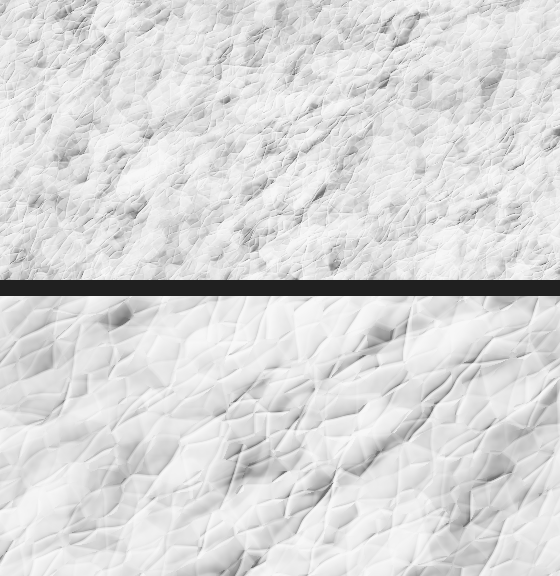
Top: the whole. Bottom: its middle third, enlarged.
Write a Shadertoy shader that draws this texture.

```glsl
// Crumpled white paper lit from the upper left. Three overlapping layers of
// stretched Voronoi facets take their tone from the slope of a gradient-noise
// relief; embossed creases follow their borders, long sharp folds cross them.

#define BASE_TONE 0.864
#define SLOPE_GAIN 0.23
#define FACET_GAIN 0.25
#define FOLD_GAIN 0.15
#define CREASE_GAIN 0.23
#define CREASE_WIDTH 0.0030
#define EDGE_SOFT 0.0020
#define FOLD_ANGLE 0.70
#define SHADOW_SKEW 8.0
#define GRAIN_GAIN 0.022

const vec2 LIGHT = vec2(-0.64, 0.77);

vec2 hash2(vec2 p) {
    vec3 q = fract(p.xyx * vec3(0.1031, 0.1030, 0.0973));
    q += dot(q, q.yzx + 33.33);
    return fract((q.xx + q.yz) * q.zy);
}

mat2 rotation(float a) {
    return mat2(cos(a), -sin(a), sin(a), cos(a));
}

float cornerSlope(vec2 cell, vec2 offset) {
    float a = 6.2832 * hash2(cell + 71.0).x;
    return dot(vec2(cos(a), sin(a)), offset);
}

float gradientNoise(vec2 p) {
    vec2 i = floor(p), f = p - i;
    vec2 u = f * f * f * (f * (f * 6.0 - 15.0) + 10.0);
    vec2 e = vec2(1.0, 0.0);
    float low = mix(cornerSlope(i, f), cornerSlope(i + e, f - e), u.x);
    float high = mix(cornerSlope(i + e.yx, f - e.yx), cornerSlope(i + 1.0, f - 1.0), u.x);
    return mix(low, high, u.y);
}

vec2 alongFolds(vec2 p) {
    return rotation(FOLD_ANGLE) * p * vec2(0.65, 1.25);
}

// Slope of the soft relief across the main fold direction
float reliefSlope(vec2 p) {
    vec2 q = alongFolds(p);
    float slope = 0.0, freq = 2.6;
    for (int k = 0; k < 3; k++) {
        vec2 s = q * freq + 17.0 * float(k + 1);
        float amp = k == 0 ? 0.36 : 0.5;
        slope += amp * (gradientNoise(s) - gradientNoise(s + vec2(0.0, 0.35)));
        freq *= 2.3;
    }
    return slope;
}

// Slope of ridged noise: the light flips sharply along continuous curves
float longFolds(vec2 p) {
    vec2 q = alongFolds(p);
    float slope = 0.0, freq = 4.5;
    for (int k = 0; k < 3; k++) {
        vec2 s = q * freq + 53.0 * float(k + 1);
        float n = gradientNoise(s), soft = 0.003 * freq;
        slope += n / sqrt(n * n + soft * soft) * (n - gradientNoise(s + vec2(0.0, 0.25)));
        freq *= 2.1;
    }
    return slope;
}

float facetTone(vec2 center, vec2 id, float activity) {
    return SLOPE_GAIN * activity * reliefSlope(center)
         + FACET_GAIN * (hash2(id + 5.0).y - 0.5);
}

// One layer of facets: x = flat tone, y = crease relief
vec2 facetLayer(vec2 p, float freq, float angle, float seed, float activity) {
    mat2 turn = rotation(angle);
    vec2 stretch = freq * vec2(0.75, 1.3);
    vec2 q = turn * p * stretch, base = floor(q);
    vec2 c1 = q, c2 = q, id1 = base, id2 = base;
    float d1 = 1e3, d2 = 1e3;
    for (int y = -1; y <= 1; y++)
    for (int x = -1; x <= 1; x++) {
        vec2 id = base + vec2(x, y) + seed;
        vec2 c = id - seed + 0.05 + 0.9 * hash2(id);
        float d = dot(c - q, c - q);
        if (d < d1) {
            d2 = d1; c2 = c1; id2 = id1;
            d1 = d; c1 = c; id1 = id;
        } else if (d < d2) {
            d2 = d; c2 = c; id2 = id;
        }
    }
    vec2 across = c2 - c1;
    float edge = (d2 - d1) / (2.0 * length(across) * freq);

    // Blend the two nearest facets over the border
    float own = 0.5 + 0.5 * smoothstep(0.0, EDGE_SOFT, edge);
    float tone = mix(facetTone((c2 / stretch) * turn, id2, activity),
                     facetTone((c1 / stretch) * turn, id1, activity), own);

    // Lit side and shaded side of the crease, with random depth per border
    float depth = 0.12 + 0.88 * pow(hash2(id1 + id2).x, 1.6);
    float lit = dot(normalize(across * turn), LIGHT);
    float line = exp(-edge / CREASE_WIDTH);
    return vec2(tone, depth * line * (lit * smoothstep(0.0, EDGE_SOFT, edge) + 0.2));
}

void mainImage(out vec4 fragColor, in vec2 fragCoord) {
    vec2 p = fragCoord / iResolution.y + 3.0;

    // Bend the borders slightly so the creases are not ruler-straight
    vec2 bent = p + 0.012 * vec2(gradientNoise(p * 9.0), gradientNoise(p * 9.0 + 40.0))
                  + 0.004 * vec2(gradientNoise(p * 31.0), gradientNoise(p * 31.0 + 60.0));

    // Calm and heavily crumpled regions
    float activity = clamp(1.0 + 1.3 * gradientNoise(p * 2.6 + 9.0), 0.5, 1.6);

    float shade = FOLD_GAIN * activity * longFolds(bent), freq = 10.0;
    for (int k = 0; k < 3; k++) {
        float layer = float(k);
        float angle = FOLD_ANGLE + 0.75 * layer * (2.0 - layer) - 0.15 * layer;
        vec2 facet = facetLayer(bent, freq, angle, 37.0 * layer, activity);
        shade += 0.33 * facet.x + CREASE_GAIN * (0.4 + 0.6 * activity) * facet.y;
        freq *= 1.85;
    }
    shade += GRAIN_GAIN * gradientNoise(p * 110.0);

    // Compress highlights and deepen shadows
    float tone = BASE_TONE + (1.0 - exp(-SHADOW_SKEW * shade)) / SHADOW_SKEW;
    fragColor = vec4(vec3(clamp(tone, 0.45, 0.97)), 1.0);
}
```
